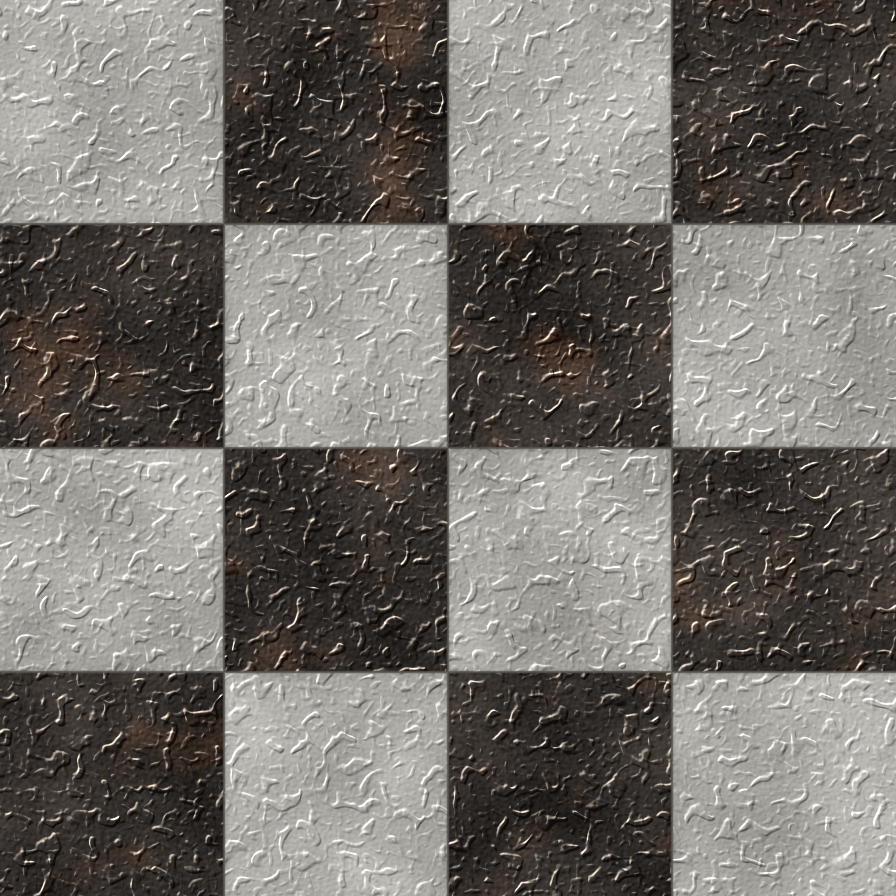
Write a WebGL 2 fragment shader that draws this pattern.

```glsl
#version 300 es
precision highp float;
// Four by four checkerboard of pale and dark stone tiles with thin grey seams.
// Thresholded gradient noise forms raised flakes, lit from the upper left;
// broad noise mottles each tile and leaves rusty patches on the dark ones.

uniform vec2 u_resolution;
out vec4 fragColor;

// Integer hash of a lattice point, giving a value from 0 to 1.
float hash(vec2 cell) {
    uvec2 q = uvec2(ivec2(cell) + 4096) * uvec2(1597u, 7919u);
    uint n = (q.x ^ (q.y << 8u)) * 747796u + 28913u;
    n = (n ^ (n >> 15u)) * 277803u;
    n = (n ^ (n >> 13u)) * 668265u;
    return float((n ^ (n >> 16u)) & 65535u) / 65535.0;
}

float cornerSlope(vec2 cell, vec2 offset) {
    float angle = 6.28318 * hash(cell);
    return dot(vec2(cos(angle), sin(angle)), offset);
}

float gradientNoise(vec2 p) {
    vec2 i = floor(p), f = p - i;
    vec2 u = f * f * f * (f * (f * 6.0 - 15.0) + 10.0);
    vec2 e = vec2(1.0, 0.0);
    float low = mix(cornerSlope(i, f), cornerSlope(i + e, f - e), u.x);
    float high = mix(cornerSlope(i + e.yx, f - e.yx), cornerSlope(i + 1.0, f - 1.0), u.x);
    return mix(low, high, u.y);
}

float fbm(vec2 p) {
    float sum = 0.0, amplitude = 1.0;
    for (int octave = 0; octave < 5; octave++) {
        sum += amplitude * gradientNoise(p);
        p = mat2(1.6, 1.2, -1.2, 1.6) * p + 17.3;
        amplitude *= 0.55;
    }
    return sum;
}

// Raised flakes with ragged outlines over a fine grain.
float surfaceHeight(vec2 p) {
    vec2 warp = vec2(gradientNoise(p * 45.0), gradientNoise(p * 45.0 + 31.7));
    float flakes = smoothstep(0.08, 0.42, gradientNoise(p * 62.0 + warp * 1.1));
    float chips = smoothstep(0.05, 0.5, gradientNoise(p * 115.0 - warp));
    return flakes + 0.45 * chips + 0.22 * gradientNoise(p * 210.0);
}

void main() {
    vec2 uv = gl_FragCoord.xy / u_resolution;
    vec2 grid = uv * 4.0;
    vec2 tile = floor(grid);
    float isPale = mod(tile.x + tile.y, 2.0);
    float tileSeed = hash(tile + 50.0);

    // Each tile is cut from a different part of the stone.
    vec2 stone = uv + tile * vec2(1.37, 2.11);
    float mottle = fbm(stone * 7.0);
    float grain = gradientNoise(stone * 170.0 + 9.0);

    // Directional relief: positive on slopes that face the light.
    vec2 towardLight = vec2(-0.0012, 0.0015);
    float relief = surfaceHeight(stone - towardLight * 0.5)
                 - surfaceHeight(stone + towardLight * 0.5);
    float glint = max(relief - 0.12, 0.0);

    vec3 pale = vec3(0.675, 0.665, 0.645) + 0.11 * mottle + 0.05 * (tileSeed - 0.5);
    pale += 0.34 * relief + 0.25 * glint + 0.025 * grain;

    float rust = smoothstep(0.05, 0.7, fbm(stone * 8.0 + 40.0));
    vec3 dark = vec3(0.205, 0.187, 0.173) * (1.0 + 0.55 * mottle + 0.2 * (tileSeed - 0.5));
    dark += vec3(0.11, 0.055, 0.025) * rust;
    dark += 0.27 * relief * (1.0 + 0.5 * rust) + 0.05 * grain;
    dark += vec3(0.9, 0.8, 0.7) * glint;
    vec3 color = mix(max(dark, vec3(0.055, 0.05, 0.045)), pale, isPale);

    // Narrow seams along the inner tile borders.
    vec2 border = abs(grid - clamp(round(grid), 1.0, 3.0)) / 4.0;
    float pixel = 1.0 / min(u_resolution.x, u_resolution.y);
    float seamDistance = min(border.x, border.y);
    float seam = 1.0 - smoothstep(0.0012 - 0.5 * pixel, 0.0012 + 0.8 * pixel, seamDistance);
    color *= 1.0 - 0.12 * exp(-seamDistance * 350.0);
    color = mix(color, vec3(0.34, 0.33, 0.31), 0.8 * seam);

    fragColor = vec4(clamp(color, 0.0, 1.0), 1.0);
}
```
